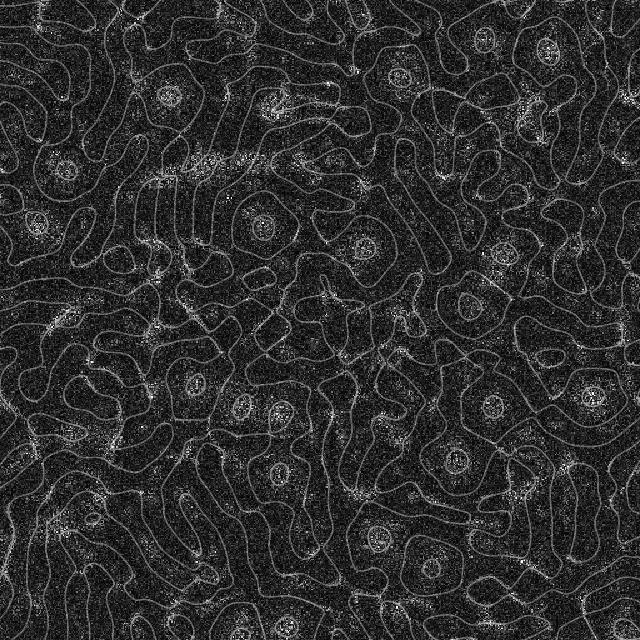
This pattern is drawn by a three.js fragment shader. Its source:

```glsl
varying vec2 vUv;

const float TAU = 6.2831853;
const float WAVES = 15.0;         // stripe periods across the canvas
const float TURN_SCALE = 0.4;     // how fast the stripe direction wanders
const float TURN_RANGE = 7.5;     // radians
const float RING_SHARE = 0.1;     // share of cells holding a ring
const float RING_WEIGHT = 2.7;
const float LINE_CORE = 0.0006;   // half widths of the contour
const float LINE_EDGE = 0.0020;
const float LINE_TONE = 0.39;
const float LINE_GRAIN = 0.08;
const float GRAIN_CELLS = 512.0;
const float GRAIN_DARK = 0.13;
const float GRAIN_HAZE = 0.25;
const float BLOTCHES = 45.0;      // haze spots across the canvas

vec3 hash3(vec2 p) {
  vec3 q = fract(vec3(p.xyx) * vec3(0.1031, 0.1030, 0.0973));
  q += dot(q, q.yxz + 33.33);
  return fract((q.xxy + q.yzz) * q.zyx);
}

float valueNoise(vec2 p) {
  vec2 i = floor(p), f = fract(p);
  f = f * f * (3.0 - 2.0 * f);
  float low = mix(hash3(i).x, hash3(i + vec2(1.0, 0.0)).x, f.x);
  float high = mix(hash3(i + vec2(0.0, 1.0)).x, hash3(i + 1.0).x, f.x);
  return mix(low, high, f.y);
}

float gaussian(vec2 p) {
  vec3 h = hash3(p + 71.0);
  return sqrt(-2.0 * log(max(h.x, 0.0005))) * cos(TAU * h.y);
}

// Sum of windowed plane and circular waves.
// Outputs the complex wave, the gradient of its real part and the ring glow.
void labyrinth(vec2 p, out vec2 wave, out vec2 slope, out float glow) {
  wave = vec2(0.0);
  slope = vec2(0.0);
  glow = 0.0;
  vec2 base = floor(p);
  for (int y = -2; y <= 2; y++) {
    for (int x = -2; x <= 2; x++) {
      vec2 cell = base + vec2(float(x), float(y)) + 20.0;
      vec3 h = hash3(cell);
      vec2 center = cell - 20.0 + h.xy;
      vec2 d = p - center;
      float q = max(1.0 - dot(d, d) * 0.25, 0.0);
      float window = q * q * q;
      vec2 windowSlope = -1.5 * q * q * d;

      float kind = hash3(cell + 137.0).x;
      float isRing = step(kind, RING_SHARE);
      float weight = mix(1.0, RING_WEIGHT, isRing);
      float r = max(length(d), 0.0001);
      float angle = TURN_RANGE * valueNoise((center + 40.0) * TURN_SCALE);
      vec2 dir = mix(vec2(cos(angle), sin(angle)), d / r, isRing);
      float offset = mix(h.z, step(0.5, h.z) * 0.5, isRing);
      float phase = TAU * (dot(d, dir) + offset);

      vec2 turn = vec2(cos(phase), sin(phase));
      wave += weight * window * turn;
      slope += weight * (windowSlope * turn.x - window * TAU * dir * turn.y);
      glow += isRing * exp(-8.0 * r * r) * (0.5 + 0.7 * h.x);
    }
  }
}

void main() {
  vec2 wave, slope;
  float glow;
  labyrinth(vUv * WAVES, wave, slope, glow);

  // Thin contour of even width along the zero level
  float dist = abs(wave.x) / (sqrt(dot(slope, slope) + 0.01) * WAVES);
  float line = 1.0 - smoothstep(LINE_CORE, LINE_EDGE, dist);

  // Haze: spots on the midlines, patches at defects, halos in the rings
  float amplitude = length(wave) + 0.001;
  float midline = pow(wave.x / amplitude, 2.0);
  float blotch = valueNoise(vUv * BLOTCHES + 9.0);
  float spots = smoothstep(0.5, 0.95, blotch);
  float defect = 1.0 - smoothstep(0.2, 0.85, amplitude);
  float haze = 0.7 * midline * spots + defect * (0.3 + 0.8 * blotch) + glow;
  haze = min(haze, 1.2);

  // Fine grain, stronger in the haze
  float grain = gaussian(floor(vUv * GRAIN_CELLS));
  float ground = abs(grain) * (GRAIN_DARK + GRAIN_HAZE * haze);
  float stroke = LINE_TONE + 0.18 * haze + LINE_GRAIN * grain;
  float tone = mix(ground, max(stroke, ground), line);
  gl_FragColor = vec4(vec3(clamp(0.02 + tone, 0.0, 1.0)), 1.0);
}
```
